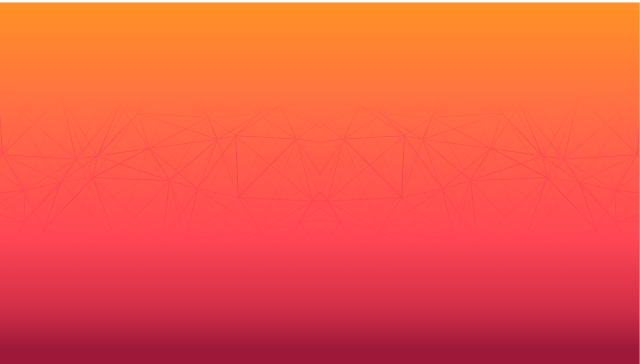
Write a WebGL 1 fragment shader that draws this background.

```glsl
precision highp float;
// A vertical sunset gradient, orange to crimson, with a thin white border at
// the top and a faint one at the right. A mirrored web of fine lines crosses
// the middle: nodes of a grid, swayed by sines, are joined to nearby cells.
uniform vec2 u_resolution;

const vec3 ORANGE = vec3(1.0, 0.575, 0.145);
const vec3 CORAL = vec3(1.0, 0.43, 0.27);
const vec3 ROSE = vec3(1.0, 0.275, 0.33);
const vec3 CRIMSON = vec3(0.82, 0.18, 0.28);
const vec3 WINE = vec3(0.615, 0.095, 0.225);
const vec3 LINE_COLOR = vec3(0.98, 0.20, 0.33);

float hash(vec2 p) {
  return fract(sin(dot(p, vec2(127.1, 311.7))) * 4375.85);
}

// Colour at a depth of 0 (top) to 1 (bottom).
vec3 sunset(float depth) {
  vec3 c = mix(ORANGE, CORAL, clamp(depth / 0.3, 0.0, 1.0));
  c = mix(c, ROSE, clamp((depth - 0.3) / 0.36, 0.0, 1.0));
  c = mix(c, CRIMSON, clamp((depth - 0.66) / 0.19, 0.0, 1.0));
  return mix(c, WINE, clamp((depth - 0.85) / 0.11, 0.0, 1.0));
}

// Node position of a cell, in canvas heights; each row sways by its own phase.
vec2 node(vec2 cell, vec2 size, float phase) {
  float swayX = 0.35 * sin(2.2 * cell.x + 1.5 * cell.y + phase);
  float swayY = 0.28 * sin(0.8 * cell.x + 2.37 * cell.y + 0.8 + phase);
  return (cell + 0.5 + vec2(swayX, swayY)) * size;
}

float segment(vec2 p, vec2 a, vec2 b, float halfWidth, float pixel) {
  vec2 ab = b - a;
  float along = clamp(dot(p - a, ab) / dot(ab, ab), 0.0, 1.0);
  float d = length(p - a - ab * along);
  return 1.0 - smoothstep(halfWidth - 0.5 * pixel, halfWidth + 0.5 * pixel, d);
}

// One edge between two cells, with a strength varied at random.
float edge(vec2 p, vec2 cell, vec2 stride, vec2 size, float phase, float pixel) {
  float strength = mix(0.5, 1.0, hash(cell * 1.7 + stride * 5.3 + phase));
  vec2 a = node(cell, size, phase);
  vec2 b = node(cell + stride, size, phase);
  return strength * segment(p, a, b, 0.0013, pixel);
}

// Web of segments: strong between close cells, weaker along the long fans.
float web(vec2 p, vec2 size, float phase, float pixel) {
  vec2 home = floor(p / size);
  float ink = 0.0;
  for (int j = -2; j <= 1; j++) {
    for (int i = -1; i <= 1; i++) {
      vec2 cell = home + vec2(float(i), float(j));
      ink = max(ink, 0.8 * edge(p, cell, vec2(1.0, 0.0), size, phase, pixel));
      ink = max(ink, edge(p, cell, vec2(0.0, 1.0), size, phase, pixel));
      ink = max(ink, edge(p, cell, vec2(1.0, -1.0), size, phase, pixel));
      ink = max(ink, 0.7 * edge(p, cell, vec2(1.0, 1.0), size, phase, pixel));
      ink = max(ink, 0.4 * edge(p, cell, vec2(1.0, 2.0), size, phase, pixel));
      ink = max(ink, 0.4 * edge(p, cell, vec2(-1.0, 2.0), size, phase, pixel));
    }
  }
  return ink;
}

// Fades the web out above and below the middle band.
float band(float y) {
  return smoothstep(0.25, 0.47, y) * (1.0 - smoothstep(0.57, 0.77, y));
}

void main() {
  vec2 uv = gl_FragCoord.xy / u_resolution;
  float pixel = 1.0 / u_resolution.y;
  float aspect = u_resolution.x / u_resolution.y;
  vec3 color = sunset(1.0 - uv.y);

  // Fold about the vertical axis, then lay a main and a fainter web.
  vec2 p = vec2(abs(uv.x - 0.5) * aspect, uv.y - 0.5375);
  float mainWeb = web(p, vec2(0.13, 0.115), 0.0, pixel);
  float faintWeb = web(p + vec2(0.04, 0.06), vec2(0.19, 0.14), 2.6, pixel);
  float ink = max(0.6 * mainWeb, 0.16 * faintWeb) * band(uv.y);
  color = mix(color, LINE_COLOR, ink);

  // White border, in canvas heights from the top and right edges.
  float inset = min(1.0 - uv.y - 0.0068, (1.0 - uv.x) * aspect - 0.001);
  float border = 1.0 - smoothstep(-0.5 * pixel, 0.5 * pixel, inset);
  gl_FragColor = vec4(mix(color, vec3(1.0), border), 1.0);
}
```
